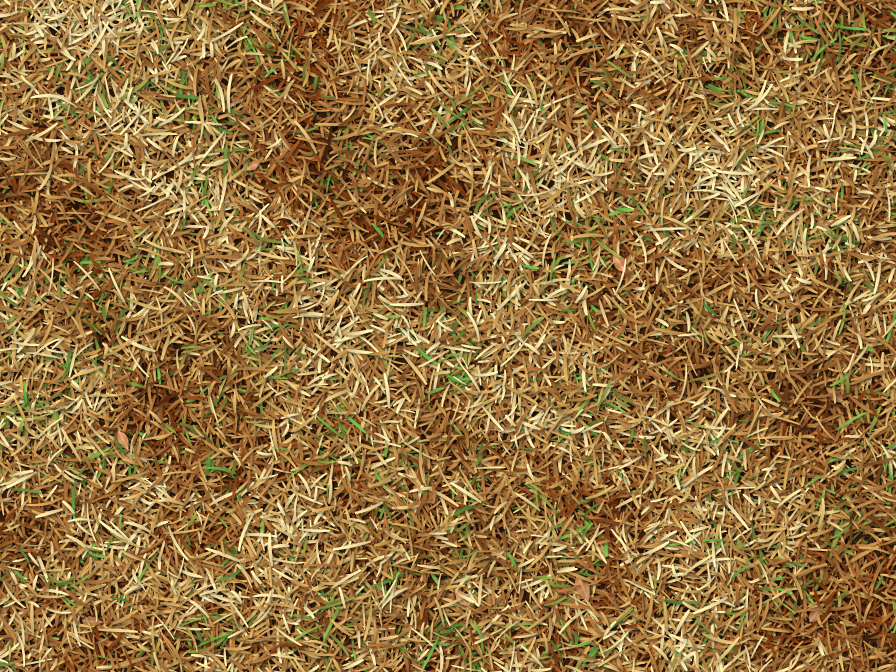
Reproduce this texture procedurally as a Shadertoy shader.

```glsl
// Dry, matted lawn: layered straw blades with rusty patches, green sprouts and dead leaves.
#define LAYERS 20
#define CELL 0.032
#define BLADE_HALF_WIDTH 0.0021
#define BEND 0.16
#define SHADOW_OFFSET 0.0028
#define SHADOW_STRENGTH 0.24
#define DEPTH_BIAS 0.32
#define TONE_LIFT 0.09
#define PATCH_CONTRAST 0.34
#define GREEN_AMOUNT 0.075
#define LEAF_CELL 0.27
#define LEAF_CHANCE 0.45

const vec3 SOIL  = vec3(0.20, 0.11, 0.05);
const vec3 BROWN = vec3(0.47, 0.27, 0.11);
const vec3 RUST  = vec3(0.52, 0.23, 0.06);
const vec3 TAN   = vec3(0.69, 0.46, 0.23);
const vec3 GOLD  = vec3(0.83, 0.66, 0.36);
const vec3 STRAW = vec3(0.97, 0.90, 0.66);
const vec3 OLIVE = vec3(0.56, 0.55, 0.23);
const vec3 GREEN = vec3(0.40, 0.67, 0.27);
const vec3 LEAF  = vec3(0.73, 0.51, 0.33);

vec3 hash3(vec2 p) {
    vec3 q = fract(p.xyx * vec3(0.1031, 0.1030, 0.0973));
    q += dot(q, q.yxz + 33.33);
    return fract((q.xxy + q.yzz) * q.zyx);
}

float cornerSlope(vec2 cell, vec2 f, vec2 corner) {
    float a = 6.2832 * hash3(cell + corner).x;
    return dot(vec2(cos(a), sin(a)), f - corner);
}

float gradientNoise(vec2 p) {
    vec2 i = floor(p), f = p - i;
    vec2 s = f * f * f * (f * (f * 6.0 - 15.0) + 10.0);
    float low = mix(cornerSlope(i, f, vec2(0, 0)), cornerSlope(i, f, vec2(1, 0)), s.x);
    float high = mix(cornerSlope(i, f, vec2(0, 1)), cornerSlope(i, f, vec2(1, 1)), s.x);
    return mix(low, high, s.y);
}

mat2 rotation(float a) {
    return mat2(cos(a), sin(a), -sin(a), cos(a));
}

// Coverage of a curved, tapered blade lying along dir
float blade(vec2 r, vec2 dir, float halfLen, float halfWidth, float bend, float soft) {
    float s = dot(r, dir) / halfLen;
    float v = dot(r, vec2(-dir.y, dir.x)) - bend * halfLen * (s * s - 0.4);
    float w = halfWidth * (1.0 - 0.45 * s * s);
    float ends = clamp((1.0 - abs(s)) * halfLen / soft + 0.5, 0.0, 1.0);
    return ends * clamp((w - abs(v)) / soft + 0.5, 0.0, 1.0);
}

// Dry grass colours from shaded to sunlit
vec3 dryColor(float t, float rust) {
    vec3 c = mix(SOIL, mix(BROWN, RUST, rust), smoothstep(0.0, 0.24, t));
    c = mix(c, TAN, smoothstep(0.24, 0.50, t));
    c = mix(c, GOLD, smoothstep(0.50, 0.76, t));
    return mix(c, STRAW, smoothstep(0.74, 0.98, t));
}

vec3 bladeColor(vec2 centre, float depth, vec3 rnd) {
    float patchTone = gradientNoise(centre * 3.5 + 4.0) + 0.7 * gradientNoise(centre * 13.0);
    float rust = smoothstep(-0.1, 0.4, gradientNoise(centre * 5.0 + 31.0) + 0.5 * rnd.y - 0.2);
    float tone = mix(rnd.x, depth, DEPTH_BIAS) + PATCH_CONTRAST * patchTone + TONE_LIFT - 0.12 * rust;
    vec3 c = dryColor(tone, rust);
    float sprout = smoothstep(-0.15, 0.45, gradientNoise(centre * 11.0 + 57.0));
    if (rnd.z < GREEN_AMOUNT * (0.25 + 2.5 * sprout))
        c = mix(OLIVE, GREEN, rnd.y) * (0.75 + 0.4 * rnd.x);
    return c;
}

// Scattered oval leaves with a pale midrib
vec3 addLeaves(vec3 col, vec2 p, float px) {
    vec2 id = floor(p / LEAF_CELL);
    vec3 a = hash3(id + 71.0), b = hash3(id + 113.0);
    vec2 r = rotation(6.2832 * a.z) * (p - (id + 0.2 + 0.6 * a.xy) * LEAF_CELL);
    float halfLen = mix(0.011, 0.023, b.y);
    float s = r.x / halfLen;
    float w = halfLen * 0.46 * (1.0 - s * s) * (1.0 + 0.3 * s);
    w += 0.0015 * gradientNoise(p * 150.0);
    float present = step(b.x, LEAF_CHANCE) * step(abs(s), 1.0);
    float shade = clamp((w + 0.003 - abs(r.y + 0.002)) / 0.004, 0.0, 1.0);
    float cover = clamp((w - abs(r.y)) / px + 0.5, 0.0, 1.0);
    vec3 c = LEAF * (0.8 + 0.4 * b.z + 0.35 * gradientNoise(p * 90.0));
    c += 0.10 * (1.0 - smoothstep(0.0, 0.0025, abs(r.y)));
    return mix(col * (1.0 - 0.5 * shade * present), c, cover * present);
}

void mainImage(out vec4 fragColor, in vec2 fragCoord) {
    vec2 p = fragCoord / iResolution.y;
    float px = 1.0 / iResolution.y;
    vec3 col = SOIL * (1.0 + 0.8 * gradientNoise(p * 60.0));

    // Blades from the ground up, each layer on its own turned grid
    for (int i = 0; i < LAYERS; i++) {
        float layer = float(i), depth = (layer + 0.5) / float(LAYERS);
        mat2 turn = rotation(layer * 2.4);
        vec2 q = turn * p + layer * 0.713;
        vec2 light = turn * vec2(0.6, -0.8) * SHADOW_OFFSET;
        vec2 home = floor(q / CELL);
        for (int n = 0; n < 9; n++) {
            vec2 id = home + vec2(n % 3 - 1, n / 3 - 1);
            vec3 place = hash3(id + layer * 17.3), form = hash3(id + layer * 29.7 + 211.0);
            vec2 r = q - (id + place.xy) * CELL;
            float a = 6.2832 * place.z;
            vec2 dir = vec2(cos(a), sin(a));
            float halfLen = CELL * mix(0.35, 0.93, form.x * form.x);
            float width = BLADE_HALF_WIDTH * mix(0.6, 1.3, form.y);
            float bend = BEND * (2.0 * form.z - 1.0);
            float cover = blade(r, dir, halfLen, width, bend, px);
            float shade = blade(r - light, dir, halfLen, width * 1.5, bend, px + 0.002);
            if (cover + shade <= 0.0) continue;
            vec3 c = bladeColor(p - r * turn, depth, hash3(id + layer * 41.9 + 401.0));
            c *= 1.0 + 0.14 * dot(r, dir) / halfLen;
            col = mix(col * (1.0 - SHADOW_STRENGTH * shade), c, cover);
        }
        if (i == LAYERS - 3) col = addLeaves(col, p, px);
    }
    fragColor = vec4(clamp(col, 0.0, 1.0), 1.0);
}
```
